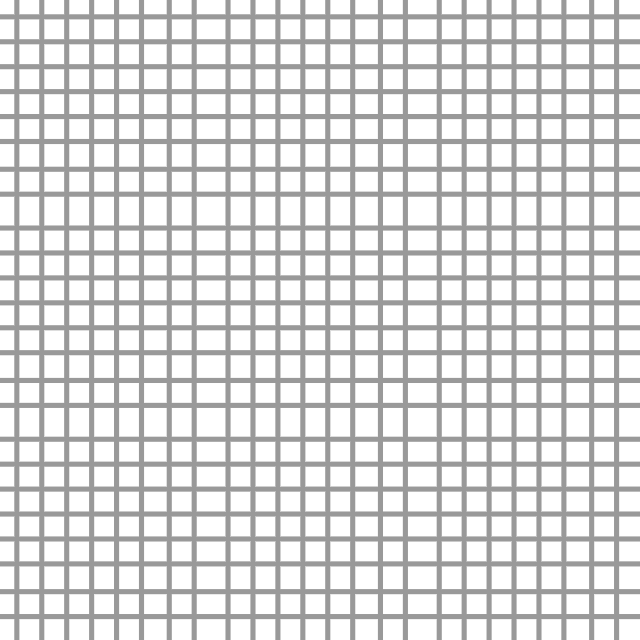
Give the GLSL for this pattern, as a Shadertoy shader.

```glsl
// Grey square grid on white, with lines in groups of eight and slightly uneven gaps.

#define PERIOD 0.3300      // length of one group of lines
#define LINES 8            // lines in a group
#define START 0.0263       // first line, from the left and from the top
#define STEP 0.03896       // regular line spacing
#define WIDE_AFTER 6       // lines before the wider gap
#define WIDE_EXTRA 0.0044  // added width of that gap
#define LINE_WIDTH 0.0080
#define PAPER vec3(1.0)
#define INK vec3(0.6)

// Distance along one axis to the nearest grid line.
float lineDistance(float x) {
    float nearest = PERIOD;
    for (int i = 0; i < LINES; i++) {
        float offset = float(i) * STEP + (i >= WIDE_AFTER ? WIDE_EXTRA : 0.0);
        float phase = fract((x - START - offset) / PERIOD + 0.5) - 0.5;
        nearest = min(nearest, abs(phase) * PERIOD);
    }
    return nearest;
}

// Pixel coverage of a line on one axis.
float lineCoverage(float x, float pixel) {
    return clamp((0.5 * LINE_WIDTH - lineDistance(x)) / pixel + 0.5, 0.0, 1.0);
}

void mainImage(out vec4 fragColor, in vec2 fragCoord) {
    vec2 uv = fragCoord / iResolution.xy;
    vec2 pixel = 1.0 / iResolution.xy;

    // Columns run from the left edge, rows from the top edge.
    float columns = lineCoverage(uv.x, pixel.x);
    float rows = lineCoverage(1.0 - uv.y, pixel.y);

    fragColor = vec4(mix(PAPER, INK, max(columns, rows)), 1.0);
}
```
